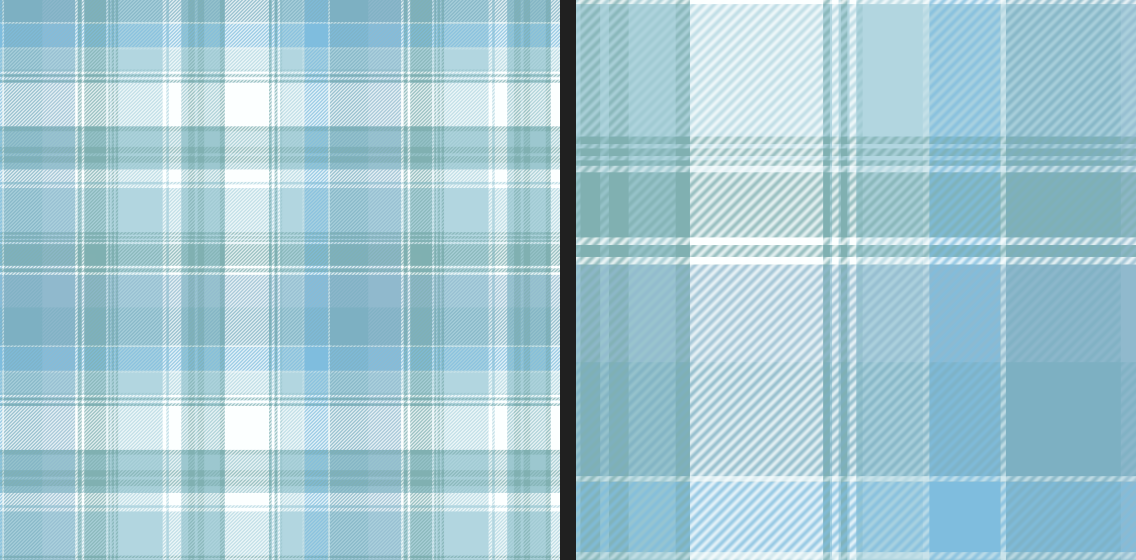
Left, the full canvas; right, a detail of the centre.
Write a WebGL 2 fragment shader that draws this pattern.

```glsl
#version 300 es
precision highp float;
// Pale blue, teal and white tartan with a fine diagonal twill.

uniform vec2 u_resolution;
out vec4 fragColor;

const vec3 TEAL = vec3(0.49, 0.69, 0.76);
const vec3 HAZE = vec3(0.565, 0.725, 0.805);
const vec3 SAGE = vec3(0.50, 0.69, 0.695);
const vec3 MIST = vec3(0.61, 0.78, 0.81);
const vec3 ICE = vec3(0.70, 0.84, 0.88);
const vec3 SKY = vec3(0.50, 0.74, 0.87);
const vec3 WHITE = vec3(0.99, 1.0, 1.0);

// Paints a stripe from a to b, box filtered over a pixel of width w.
void stripe(inout vec3 yarn, float s, float w, float a, float b, vec3 dye) {
    float cover = (min(s + 0.5 * w, b) - max(s - 0.5 * w, a)) / w;
    yarn = mix(yarn, dye, clamp(cover, 0.0, 1.0));
}

// Yarn colour at thread s of a 447 thread sett.
vec3 sett(float s, float w) {
    vec3 yarn = TEAL;

    // Broad grounds
    stripe(yarn, s, w, 55.0, 100.0, HAZE);
    stripe(yarn, s, w, 100.0, 159.0, SAGE);
    stripe(yarn, s, w, 159.0, 222.0, ICE);
    stripe(yarn, s, w, 220.0, 246.0, WHITE);
    stripe(yarn, s, w, 246.0, 305.0, MIST);
    stripe(yarn, s, w, 305.0, 366.0, WHITE);
    stripe(yarn, s, w, 366.0, 414.0, ICE);
    stripe(yarn, s, w, 414.0, 447.0, SKY);

    // Paired lines on either side of the sage ground
    for (float i = 0.0; i < 2.0; i++) {
        stripe(yarn, s, w, 100.0 + 9.0 * i, 103.5 + 9.0 * i, WHITE);
        stripe(yarn, s, w, 148.0 + 5.5 * i, 150.0 + 5.5 * i, ICE);
    }
    stripe(yarn, s, w, 142.5, 145.5, mix(ICE, WHITE, 0.5));

    // Dark bars in the misty ground
    stripe(yarn, s, w, 225.0, 228.5, ICE);
    stripe(yarn, s, w, 255.0, 264.0, SAGE);
    stripe(yarn, s, w, 268.0, 277.0, SAGE);
    stripe(yarn, s, w, 298.5, 305.0, SAGE);

    // Alternating light and dark pinstripes
    for (float i = 0.0; i < 2.0; i++) {
        stripe(yarn, s, w, 366.0 + 8.0 * i, 369.0 + 8.0 * i, SAGE);
        stripe(yarn, s, w, 370.0 + 8.0 * i, 373.0 + 8.0 * i, WHITE);
    }
    stripe(yarn, s, w, 381.5, 384.0, MIST);

    // Pale edges of the sky ground
    stripe(yarn, s, w, 411.5, 414.5, mix(ICE, WHITE, 0.3));
    stripe(yarn, s, w, 0.0, 2.5, mix(ICE, WHITE, 0.4));
    return yarn;
}

void main() {
    float size = min(u_resolution.x, u_resolution.y);
    vec2 uv = gl_FragCoord.xy / size;

    // The same sett runs rightward in the warp and upward in the weft
    vec2 thread = 447.0 * fract((uv - vec2(0.004, 0.380)) / vec2(0.582, 0.5775));
    float pixelWidth = 447.0 / (0.58 * size);
    vec3 warp = sett(thread.x, pixelWidth);
    vec3 weft = sett(thread.y, pixelWidth);

    // Diagonal twill, faded out where it is too fine to resolve
    float twill = sin(6.28318 * 160.0 * (uv.x - uv.y));
    twill *= 1.0 - smoothstep(0.35, 0.5, 160.0 / size);
    fragColor = vec4(mix(warp, weft, 0.5 + 0.28 * twill), 1.0);
}
```
